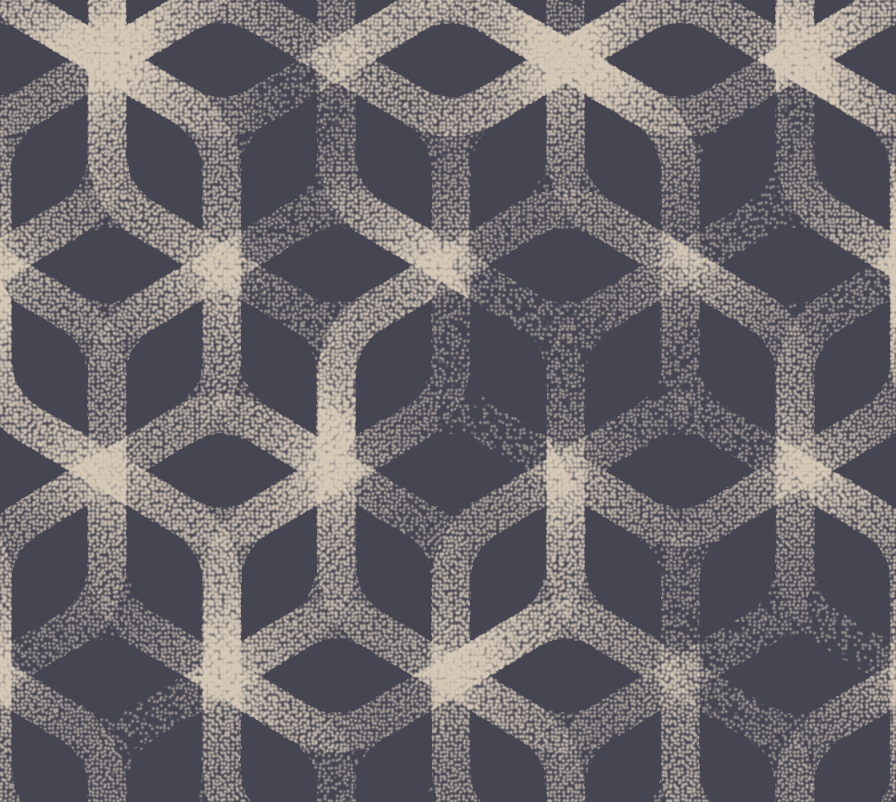
A Shadertoy shader for this pattern:

```glsl
// Interlaced lens-shaped rings on a triangular lattice, shaded with stippled grain.

const vec3 GROUND = vec3(0.275, 0.275, 0.325);
const vec3 CREAM = vec3(0.84, 0.79, 0.72);

// Lattice placement, in canvas widths
const vec2 NODE_ORIGIN = vec2(0.2474, 0.1406);
const vec2 NODE_SCALE = vec2(0.2559, 0.2647);

// Ring shape, in node spacings
const float HALF_BAND = 0.083;
const float EDGE_SOFTNESS = 0.006;
const float BEND_RADIUS = 0.32;
const float EDGE_OFFSET = 0.25;

// Grain density, and stipple size in cells
const float FAINT = 0.09;
const float STRONG = 0.82;
const float DOTS_ACROSS = 225.0;
const float DOT_JITTER = 0.6;
const float DOT_SOFTNESS = 0.48;
const float FAINT_DOT_INK = 0.75;
const float MIN_DOT = 0.23;
const float MAX_DOT = 0.72;

const float PI = 3.14159;
const float ROW = 0.866025;

float hash(vec2 p) {
    return fract(sin(dot(p, vec2(127.1, 311.7))) * 43758.5453);
}

// Signed distance to a rhombus with mitred acute tips and rounded obtuse corners
float lensDistance(vec2 p) {
    vec2 q = abs(p);
    vec2 normal = vec2(0.5, ROW);
    vec2 fromBend = q - vec2(0.0, (EDGE_OFFSET - BEND_RADIUS) / ROW);
    bool onBend = fromBend.x * normal.y < fromBend.y * normal.x;
    return onBend ? length(fromBend) - BEND_RADIUS : dot(q, normal) - EDGE_OFFSET;
}

// Grain of one ring: each tip has its own strength, each side its own weight
float ringDensity(vec2 p, vec2 id) {
    float edge = abs(lensDistance(p)) - HALF_BAND;
    if (edge > EDGE_SOFTNESS) return 0.0;
    float startTip = hash(id + 3.1);
    float endTip = hash(id + 7.7);
    float side = mix(0.3, 1.25, hash(id + (p.y > 0.0 ? 11.3 : 19.9)));
    float startGrain = mix(FAINT, STRONG, startTip * startTip);
    float endGrain = mix(FAINT, STRONG, endTip * endTip);
    float grain = mix(startGrain, endGrain, smoothstep(-0.5, 0.5, p.x));
    float tipGlow = mix(0.8, 1.3, smoothstep(0.15, 0.5, abs(p.x)));
    float inside = 1.0 - smoothstep(-EDGE_SOFTNESS, EDGE_SOFTNESS, edge);
    return inside * min(grain * side * tipGlow, 0.95);
}

// Overlapping rings along the three lattice directions
float patternDensity(vec2 uv) {
    vec2 p = (uv - NODE_ORIGIN) / NODE_SCALE;
    vec2 lattice = vec2(p.x - p.y * 0.5 / ROW, p.y / ROW);
    float gaps = 1.0;
    for (int k = 0; k < 3; k++) {
        float angle = float(k) * PI / 3.0;
        vec2 axis = vec2(cos(angle), sin(angle));
        vec2 stepK = k == 0 ? vec2(1, 0) : (k == 1 ? vec2(0, 1) : vec2(-1, 1));
        vec2 base = floor(lattice - 0.5 * stepK);
        for (int n = 0; n < 4; n++) {
            vec2 node = base + vec2(n & 1, n >> 1);
            vec2 center = node + 0.5 * stepK;
            vec2 d = p - vec2(center.x + 0.5 * center.y, center.y * ROW);
            vec2 local = vec2(dot(d, axis), dot(d, vec2(-axis.y, axis.x)));
            gaps *= 1.0 - ringDensity(local, node + float(k) * 23.7);
        }
    }
    return 1.0 - gaps;
}

// Soft jittered dots that merge as their size and number follow the density
float stipple(vec2 uv, float density) {
    if (density <= 0.0) return 0.0;
    vec2 grid = uv * DOTS_ACROSS;
    vec2 cell = floor(grid);
    float soft = max(DOT_SOFTNESS, 0.5 * DOTS_ACROSS / iResolution.x);
    float minArea = PI * (MIN_DOT * MIN_DOT + 0.2 * soft * soft);
    float dotInk = mix(FAINT_DOT_INK, 1.0, smoothstep(0.0, 0.5, density));
    float keep = density / (minArea * dotInk);
    float radius = 0.48 * sqrt(density) + 0.27 * pow(density, 4.0);
    radius = clamp(radius, MIN_DOT, MAX_DOT);
    float bare = 1.0;
    for (int y = -1; y <= 1; y++) {
        for (int x = -1; x <= 1; x++) {
            vec2 id = cell + vec2(x, y);
            vec2 jitter = vec2(hash(id), hash(id + 41.3)) - 0.5;
            float dist = length(grid - id - 0.5 - DOT_JITTER * jitter);
            float kept = smoothstep(-0.05, 0.05, keep - hash(id + 87.9));
            float ink = 1.0 - smoothstep(radius - soft, radius + soft, dist);
            bare *= 1.0 - kept * dotInk * ink;
        }
    }
    return 1.0 - bare;
}

void mainImage(out vec4 fragColor, in vec2 fragCoord) {
    vec2 uv = fragCoord / iResolution.x;
    float grain = stipple(uv, patternDensity(uv));
    fragColor = vec4(mix(GROUND, CREAM, grain), 1.0);
}
```
